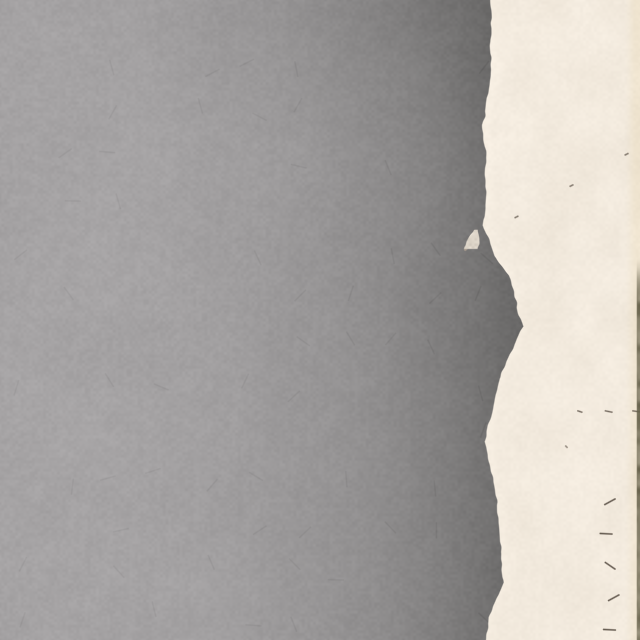
This texture is drawn by a WebGL 1 fragment shader. Its source:

```glsl
precision highp float;
// Torn sheet: a grainy grey field darkens toward a ragged edge, with cream paper beyond.
// The tear is a chain of linear ramps plus noise; value noise gives the grain, and
// looped segments give the ink specks and faint fibres.

uniform vec2 u_resolution;

const vec3 GREY = vec3(0.650, 0.641, 0.645);
const vec3 CREAM = vec3(0.950, 0.917, 0.868);
const vec3 INK = vec3(0.33, 0.29, 0.25);
const vec3 BORDER = vec3(0.40, 0.38, 0.29);
const float SHADE_DEPTH = 0.205;
const float TEAR_MEAN_X = 0.77;
const float TEAR_ROUGHNESS = 0.005;
const float GREY_GRAIN = 0.055;
const float PAPER_GRAIN = 0.035;
const float FIBRE_CELLS = 14.0;

float hash(vec2 p) {
  return fract(sin(dot(p, vec2(127.1, 311.7))) * 43758.545);
}

float noise(vec2 p) {
  vec2 i = floor(p), f = fract(p);
  f = f * f * (3.0 - 2.0 * f);
  return mix(mix(hash(i), hash(i + vec2(1.0, 0.0)), f.x),
             mix(hash(i + vec2(0.0, 1.0)), hash(i + 1.0), f.x), f.y);
}

// Centred grain across three scales, in canvas units.
float grain(vec2 p) {
  return 0.5 * noise(p * 230.0) + 0.3 * noise(p * 110.0 + 7.0)
       + 0.2 * noise(p * 35.0 + 19.0) - 0.5;
}

float ramp(float y, float start, float end, float rise) {
  return rise * clamp((y - start) / (end - start), 0.0, 1.0);
}

// Horizontal position of the tear; y is measured down from the top.
float tearX(float y) {
  float x = 0.767;
  x += ramp(y, 0.117, 0.195, -0.012) + ramp(y, 0.195, 0.235, 0.004);
  x += ramp(y, 0.300, 0.352, -0.004) + ramp(y, 0.352, 0.400, 0.017);
  x += ramp(y, 0.400, 0.430, 0.023) + ramp(y, 0.430, 0.510, 0.022);
  x += ramp(y, 0.510, 0.592, -0.036) + ramp(y, 0.592, 0.690, -0.023);
  x += ramp(y, 0.690, 0.785, 0.019) + ramp(y, 0.785, 0.910, 0.008);
  x += ramp(y, 0.910, 0.965, -0.020) + ramp(y, 0.965, 1.000, -0.005);
  float rough = 0.6 * noise(vec2(y * 45.0, 3.0)) + 0.4 * noise(vec2(y * 110.0, 8.0));
  return x + TEAR_ROUGHNESS * (rough - 0.5);
}

// Coverage of a short stroke with a given centre, half vector and radius.
float stroke(vec2 p, vec2 centre, vec2 halfSpan, float radius, float aa) {
  vec2 d = p - centre;
  float along = clamp(dot(d, halfSpan) / dot(halfSpan, halfSpan), -1.0, 1.0);
  return 1.0 - smoothstep(radius - aa, radius + aa, length(d - halfSpan * along));
}

// Ink specks: a falling diagonal, a level row and a column of slanted ticks.
float inkSpecks(vec2 p, float aa) {
  float ink = 0.6 * stroke(p, vec2(0.885, 0.698), vec2(0.001), 0.0012, aa);
  for (int i = 0; i < 3; i++) {
    float k = float(i);
    ink = max(ink, 0.7 * stroke(p, vec2(0.979 - 0.086 * k, 0.241 + 0.049 * k),
                                vec2(0.002, -0.001), 0.0012, aa));
    ink = max(ink, 0.8 * stroke(p, vec2(0.906 + 0.045 * k, 0.643),
                                vec2(0.003 + 0.002 * k, 0.001), 0.0011, aa));
  }
  for (int i = 0; i < 5; i++) {
    float k = float(i);
    float angle = mod(k, 3.0) * 0.55 - 0.5;
    vec2 centre = vec2(0.953 - 0.006 * sin(k * 1.6), 0.784 + 0.050 * k);
    ink = max(ink, 0.9 * stroke(p, centre, 0.009 * vec2(cos(angle), sin(angle)), 0.0012, aa));
  }
  return ink;
}

// One faint, randomly turned fibre in some cells of a grid.
float fibres(vec2 p, float aa) {
  vec2 q = p * FIBRE_CELLS, cell = floor(q);
  float angle = 6.283 * hash(cell + 5.0);
  vec2 centre = vec2(0.3) + 0.4 * vec2(hash(cell + 11.0), hash(cell + 23.0));
  float mark = stroke(fract(q), centre, 0.16 * vec2(cos(angle), sin(angle)),
                      0.016, aa * FIBRE_CELLS);
  return mark * step(0.62, hash(cell));
}

void main() {
  vec2 p = gl_FragCoord.xy / u_resolution;
  p.y = 1.0 - p.y;
  float aa = 0.9 / min(u_resolution.x, u_resolution.y);
  float g = grain(p);
  float edge = p.x - tearX(p.y);

  // Grey field: cubic falloff to the right, a darker top and soft mottling.
  float fall = p.x / TEAR_MEAN_X;
  float shade = SHADE_DEPTH * fall * fall * fall;
  shade += 0.035 * (1.0 - smoothstep(0.0, 0.3, p.y)) * smoothstep(0.0, 0.6, p.x);
  vec3 field = GREY - shade * vec3(1.0, 0.98, 1.01);
  field += GREY_GRAIN * g + 0.016 * (noise(p * 9.0) - 0.5);
  field -= 0.035 * fibres(p, aa);

  // Cream paper with warm mottling, a bright torn lip and ink specks.
  vec3 paper = CREAM + PAPER_GRAIN * g;
  paper += vec3(0.022, 0.024, 0.028) * (noise(p * vec2(22.0, 16.0)) - 0.5);
  paper += 0.012 * (1.0 - smoothstep(0.0, 0.02, edge));
  paper -= vec3(0.01, 0.02, 0.05) * smoothstep(0.975, 0.995, p.x);
  paper = mix(paper, INK, inkSpecks(p, aa));
  float border = smoothstep(0.995 - aa, 0.995 + aa, p.x) * smoothstep(0.40, 0.46, p.y);
  paper = mix(paper, BORDER, border * (0.6 + 0.4 * noise(p * 90.0)));

  // Loose chip left of the tear, tapering upward with a tan tail.
  vec2 c = p - vec2(0.740, 0.374);
  c.x += 0.25 * c.y;
  float width = 0.0105 * smoothstep(-0.024, 0.004, c.y) + 0.002 * (noise(p * 160.0) - 0.5);
  float chip = (1.0 - smoothstep(width - aa, width + aa, abs(c.x)))
             * (1.0 - smoothstep(0.015 - aa, 0.015 + aa, abs(c.y)));
  float tail = stroke(p, vec2(0.731, 0.386), vec2(0.004, -0.004), 0.002, aa);
  field = mix(field, vec3(0.72, 0.65, 0.58), 0.7 * tail);
  field = mix(field, CREAM - 0.08 + 0.15 * g, chip);

  gl_FragColor = vec4(mix(field, paper, smoothstep(-aa, aa, edge)), 1.0);
}
```
